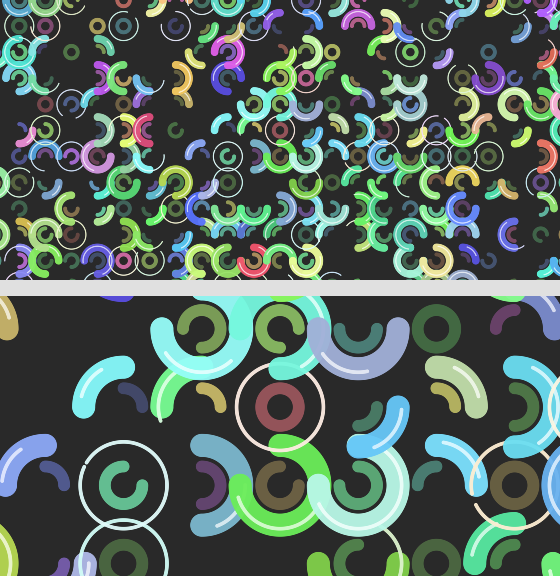
Top, the full canvas; bottom, a detail of the centre.
Give the GLSL for this pattern, as a Shadertoy shader.

```glsl
const float QUARTER = 1.5707963;

vec3 hash3(vec2 cell, float seed) {
    vec3 q = fract((cell.xyx + seed * 17.37) * vec3(0.1031, 0.1030, 0.0973));
    q += dot(q, q.yxz + 33.33);
    return fract((q.xxy + q.yzz) * q.zyx);
}

float cornerSlope(vec2 corner, vec2 offset) {
    return dot(hash3(corner, 9.0).xy * 2.0 - 1.0, offset);
}

float gradientNoise(vec2 p) {
    vec2 i = floor(p), f = fract(p);
    vec2 u = f * f * (3.0 - 2.0 * f);
    vec2 e = vec2(1, 0);
    return mix(mix(cornerSlope(i, f), cornerSlope(i + e, f - e), u.x),
               mix(cornerSlope(i + e.yx, f - e.yx), cornerSlope(i + 1.0, f - 1.0), u.x), u.y);
}

vec3 hsv(float hue, float sat, float val) {
    vec3 ramp = clamp(abs(fract(hue + vec3(0, 2, 1) / 3.0) * 6.0 - 3.0) - 1.0, 0.0, 1.0);
    return val * mix(vec3(1), ramp, sat);
}

// Round-capped arc; start and span are counted in quarter turns
float arcDistance(vec2 p, float start, float span, float radius, float halfWidth) {
    float mid = (start + 0.5 * span) * QUARTER;
    float aperture = 0.5 * span * QUARTER;
    vec2 axis = vec2(cos(mid), sin(mid));
    p = vec2(abs(p.x * axis.y - p.y * axis.x), dot(p, axis));
    vec2 tip = vec2(sin(aperture), cos(aperture));
    float d = tip.y * p.x > tip.x * p.y ? length(p - tip * radius) : abs(length(p) - radius);
    return d - halfWidth;
}

// Antialiased coverage of a shape
float cover(float d, float pixel) {
    return 1.0 - smoothstep(-0.5, 0.5, d / pixel);
}

void mainImage(out vec4 fragColor, in vec2 fragCoord) {
    float pixel = 10.74 / iResolution.y;
    vec2 p = (fragCoord - vec2(0.5, 1.0) * iResolution.xy) * pixel;
    vec2 home = floor(p + 0.5);
    vec3 color = vec3(0.16);

    for (int y = -1; y <= 1; y++)
    for (int x = -1; x <= 1; x++) {
        vec2 cell = home + vec2(x, y);
        vec2 q = p - cell;
        vec3 roll = hash3(cell, 1.0), tint = hash3(cell, 2.0);
        vec3 shade = hash3(cell, 3.0), inner = hash3(cell, 4.0);

        // Clustered density decides between empty, ring and band cells
        float fill = roll.x + 0.5 * gradientNoise(cell * 0.37 + 0.21);
        if (fill < 0.15) continue;
        float count = step(0.37, fill) + step(0.66, fill) + step(0.87, fill);
        float start = floor(roll.y * 4.0);
        bool ringOnly = count < 0.5;

        float hue = 0.38 + 0.37 * (tint.x + tint.y + tint.z - 1.5);
        vec3 bandColor = hsv(hue, mix(0.15, 0.66, sqrt(shade.x)), mix(0.76, 1.0, sqrt(shade.y)));

        // Broad band
        if (!ringOnly) {
            float band = arcDistance(q, start, count, 0.51, 0.148);
            color = mix(color, bandColor, 0.95 * cover(band, pixel));
        }

        // Thin pale ring, or highlight along the band
        float lineSpan = ringOnly ? min(4.0, 2.8 + 1.8 * shade.z)
                                  : count * mix(0.35, 0.95, shade.z) + step(0.88, roll.z);
        float lineStart = start + (ringOnly ? tint.y : 0.1 + 0.3 * tint.z);
        if (!ringOnly || roll.z < 0.65) {
            float line = arcDistance(q, lineStart, lineSpan, 0.555, 0.024);
            color = mix(color, mix(bandColor, vec3(1), 0.72), 0.95 * cover(line, pixel));
        }

        // Muted inner arc
        float innerSpan = ringOnly ? 3.0 + step(0.4, inner.x) : count;
        float innerStart = start + step(0.75, inner.x) - step(inner.x, 0.15);
        float core = arcDistance(q, innerStart, innerSpan, 0.24, 0.076);
        vec3 innerColor = hsv(hue + 0.5 * (inner.y - 0.5), 0.5, 0.92);
        float strength = mix(0.3, 0.85, inner.z * inner.z);
        color = mix(color, mix(vec3(0.16), innerColor, strength), cover(core, pixel));
    }
    fragColor = vec4(color, 1);
}
```
